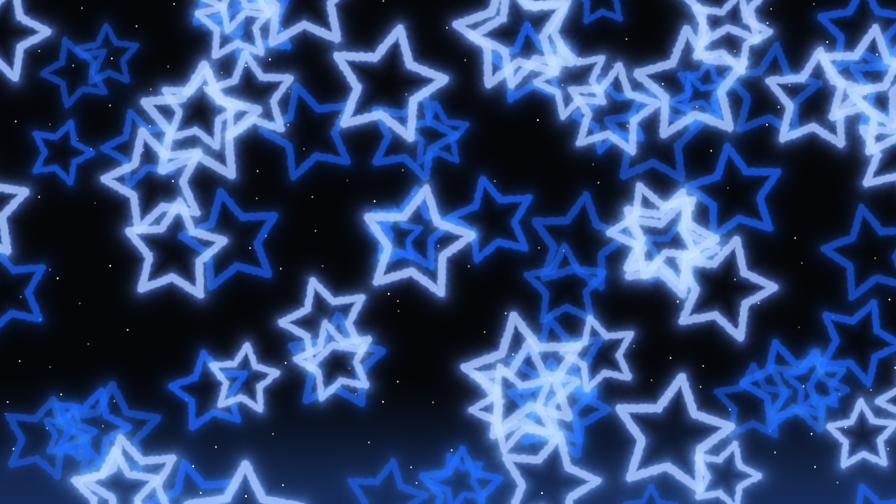
A WebGL 2 fragment shader for this background:

```glsl
#version 300 es
precision highp float;

uniform vec2 u_resolution;
out vec4 fragColor;

// Colours
const vec3 NIGHT = vec3(0.015, 0.022, 0.036);
const vec3 HORIZON = vec3(0.085, 0.175, 0.36);
const vec3 BLUE_INK = vec3(0.09, 0.32, 0.84);
const vec3 BLUE_GLOW = vec3(0.05, 0.16, 0.42);
const vec3 PALE_INK = vec3(0.59, 0.70, 0.93);
const vec3 PALE_GLOW = vec3(0.25, 0.38, 0.70);
const vec3 SPARK = vec3(0.85, 0.78, 0.58);

// Sizes, in canvas heights
const int BLUE_COUNT = 48;
const int PALE_COUNT = 42;
const vec2 BLUE_RADII = vec2(0.050, 0.100);
const vec2 PALE_RADII = vec2(0.062, 0.120);
const float INNER_RATIO = 0.52;
const float MAX_TILT = 0.38;
const float STROKE_BASE = 0.0028;
const float STROKE_GROWTH = 0.045;
const float EDGE_SOFTNESS = 0.0025;
const float GLOW_REACH = 0.011;
const float OVERLAP_LIFT = 0.28;
const float GRAIN_SCALE = 115.0;
const float GRAIN_DEPTH = 0.0028;
const float HORIZON_HEIGHT = 0.27;
const float SPARK_CELL = 0.065;
const float SPARK_RADIUS = 0.0024;
const float SPARK_SHARE = 0.42;

vec2 hash2(vec2 p) {
    vec3 q = fract(p.xyx * vec3(0.1031, 0.1030, 0.0973));
    q += dot(q, q.yzx + 33.33);
    return fract((q.xx + q.yz) * q.zy);
}

float gradientDot(vec2 cell, vec2 offset) {
    return dot(hash2(cell) * 2.0 - 1.0, offset);
}

float gradientNoise(vec2 p) {
    vec2 i = floor(p), f = fract(p);
    vec2 w = f * f * f * (f * (f * 6.0 - 15.0) + 10.0);
    vec2 x = vec2(1.0, 0.0);
    float low = mix(gradientDot(i, f), gradientDot(i + x, f - x), w.x);
    float high = mix(gradientDot(i + x.yx, f - x.yx), gradientDot(i + 1.0, f - 1.0), w.x);
    return mix(low, high, w.y);
}

// Unsigned distance to a five-pointed star's outline
float starOutline(vec2 p, float radius) {
    const vec2 foldA = vec2(0.80902, -0.58779);
    const vec2 foldB = vec2(-0.80902, -0.58779);
    p.x = abs(p.x);
    p -= 2.0 * max(dot(foldA, p), 0.0) * foldA;
    p -= 2.0 * max(dot(foldB, p), 0.0) * foldB;
    p = vec2(abs(p.x), p.y - radius);
    vec2 side = INNER_RATIO * vec2(0.58779, 0.80902) - vec2(0.0, 1.0);
    return length(p - side * clamp(dot(p, side) / dot(side, side), 0.0, radius));
}

// Scattered glowing outlines, later ones on top
vec3 drawStars(vec3 color, vec2 p, vec2 extent, int count, vec2 radii,
               vec3 ink, vec3 glow, float minOpacity, float seed, float grain) {
    float soft = max(EDGE_SOFTNESS, 0.7 / u_resolution.y);
    for (int i = 0; i < count; i++) {
        float id = float(i) + 1.0;
        vec2 jitter = hash2(vec2(id, seed)) - 0.5;
        vec2 traits = hash2(vec2(id, seed + 17.0));
        vec2 spread = fract(id * vec2(0.7549, 0.5698) + seed * 0.137 + 0.32 * jitter);
        vec2 q = p - (spread * (extent + 0.1) - 0.05);
        float radius = mix(radii.x, radii.y, traits.x);
        if (dot(q, q) > pow(radius + 6.0 * GLOW_REACH, 2.0)) continue;

        float angle = MAX_TILT * (2.0 * traits.y - 1.0);
        float c = cos(angle), s = sin(angle);
        float halfStroke = STROKE_BASE + STROKE_GROWTH * radius;
        float d = starOutline(mat2(c, -s, s, c) * q, radius) - halfStroke + grain;
        float opacity = mix(minOpacity, 1.0, fract(id * 0.618));

        vec3 halo = glow * opacity * exp(-max(d, 0.0) / GLOW_REACH);
        color = 1.0 - (1.0 - color) * (1.0 - halo);
        float stroke = opacity * (1.0 - smoothstep(-soft, soft, d));
        color = mix(color, min(ink + OVERLAP_LIFT * (color - halo), 1.0), stroke);
    }
    return color;
}

// Tiny warm points, at most one per cell
float sparks(vec2 p) {
    vec2 cell = floor(p / SPARK_CELL);
    vec2 place = 0.1 + 0.8 * hash2(cell + 41.0);
    vec2 traits = hash2(cell + 93.0);
    float d = length(p - (cell + place) * SPARK_CELL);
    float dot2d = 1.0 - smoothstep(0.3 * SPARK_RADIUS, 1.3 * SPARK_RADIUS, d);
    return dot2d * step(traits.x, SPARK_SHARE) * mix(0.3, 1.0, traits.y);
}

void main() {
    vec2 p = gl_FragCoord.xy / u_resolution.y;
    vec2 extent = vec2(u_resolution.x / u_resolution.y, 1.0);
    float grain = GRAIN_DEPTH * gradientNoise(p * GRAIN_SCALE);

    // Night sky with a lit lower edge
    float dusk = 1.0 - smoothstep(-0.03, HORIZON_HEIGHT, p.y);
    vec3 color = mix(NIGHT, HORIZON, dusk);
    color += SPARK * sparks(p);

    // Blue stars behind, pale stars in front
    color = drawStars(color, p, extent, BLUE_COUNT, BLUE_RADII, BLUE_INK, BLUE_GLOW, 0.6, 3.0, grain);
    color = drawStars(color, p, extent, PALE_COUNT, PALE_RADII, PALE_INK, PALE_GLOW, 0.9, 8.0, grain);
    fragColor = vec4(color, 1.0);
}
```
